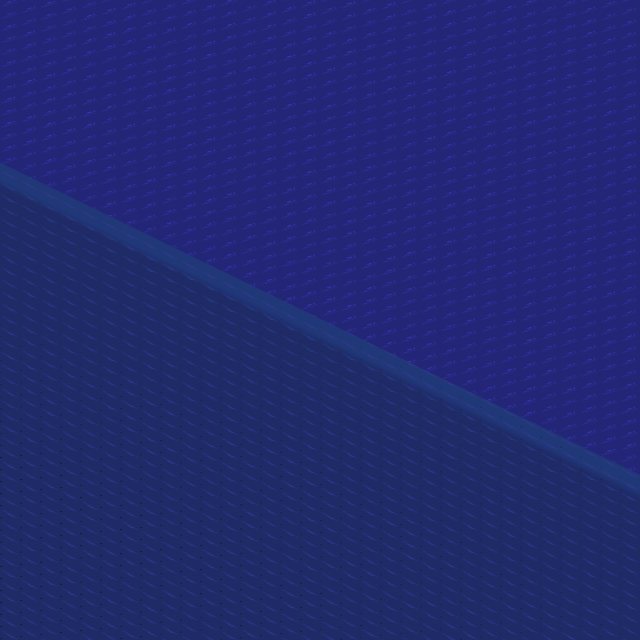
Give the GLSL for this pattern, as a three.js fragment shader.

```glsl
// Two woven blue fields, violet above and navy below, split by a sloping teal band.
varying vec2 vUv;

const vec3 VIOLET = vec3(0.138, 0.145, 0.465);
const vec3 VIOLET_SOFT = vec3(0.160, 0.170, 0.545);
const vec3 VIOLET_GLINT = vec3(0.225, 0.220, 0.740);
const vec3 NAVY = vec3(0.120, 0.168, 0.405);
const vec3 NAVY_SOFT = vec3(0.140, 0.190, 0.460);
const vec3 NAVY_GLINT = vec3(0.170, 0.235, 0.580);
const vec3 BAND = vec3(0.125, 0.215, 0.470);
const vec3 PIT = vec3(0.035, 0.055, 0.140);

const float EDGE_LEFT = 0.746;    // height of the edge at the left side
const float EDGE_SLOPE = -0.488;
const float BAND_DEPTH = 0.036;
const float EDGE_BLUR = 0.0015;
const vec2 CELL = vec2(0.03125, 0.0189);
const float UPPER_SHEAR = 0.28;
const float LOWER_SHEAR = -0.5;
const vec2 UPPER_ORIGIN = vec2(0.359, 0.619);
const vec2 LOWER_ORIGIN = vec2(0.359, 0.554);
const float STITCH_BLUR = 0.0012;

float hash(vec2 p) {
  vec3 h = fract(vec3(p.xyx) * 0.1031);
  h += dot(h, h.yzx + 33.33);
  return fract((h.x + h.y) * h.z);
}

float segment(vec2 p, vec2 a, vec2 b) {
  vec2 along = b - a;
  float t = clamp(dot(p - a, along) / dot(along, along), 0.0, 1.0);
  return length(p - a - along * t);
}

float stroke(float dist, float radius) {
  return 1.0 - smoothstep(radius, radius + STITCH_BLUR, dist);
}

// Cell index of a sheared grid; local returns the canvas offset from its centre.
vec2 weave(vec2 p, vec2 origin, float shear, out vec2 local) {
  vec2 q = p - origin;
  q.y -= shear * q.x;
  q = q / CELL + 0.5;
  local = (fract(q) - 0.5) * CELL;
  local.y += shear * local.x;
  return floor(q);
}

vec3 upperField(vec2 p) {
  vec2 d;
  vec2 id = weave(p, UPPER_ORIGIN, UPPER_SHEAR, d);
  float strength = 0.65 + 0.35 * hash(id + 100.0);
  // Faint rising thread
  float thread = stroke(segment(d, vec2(-0.012, -0.005), vec2(0.010, 0.002)), 0.0006);
  // Bright stitch and two beads
  float glint = stroke(segment(d, vec2(-0.003, 0.001), vec2(0.002, 0.0025)), 0.0004);
  glint = max(glint, stroke(length(d - vec2(0.007, 0.004)), 0.0006));
  glint = max(glint, 0.6 * stroke(length(d - vec2(-0.006, -0.003)), 0.0005));
  vec3 color = mix(VIOLET, VIOLET_SOFT, 0.7 * thread);
  return mix(color, VIOLET_GLINT, 0.75 * glint * strength);
}

vec3 lowerField(vec2 p, float depth) {
  vec2 d;
  vec2 id = weave(p, LOWER_ORIGIN, LOWER_SHEAR, d);
  float strength = 0.65 + 0.35 * hash(id + 100.0);
  float band = 1.0 - smoothstep(BAND_DEPTH - 0.012, BAND_DEPTH + 0.004, depth);
  vec3 color = mix(NAVY, BAND, band);
  // Falling thread with a curved bright end
  float thread = stroke(segment(d, vec2(-0.011, 0.006), vec2(0.011, -0.006)), 0.0007);
  float glint = stroke(segment(d, vec2(-0.003, 0.001), vec2(0.002, -0.0025)), 0.0004);
  glint = max(glint, stroke(segment(d, vec2(0.002, -0.0025), vec2(0.006, -0.0035)), 0.0003));
  glint = max(glint, 0.5 * stroke(length(d - vec2(-0.007, 0.005)), 0.0005));
  color = mix(color, NAVY_SOFT + 0.03 * band, 0.7 * thread);
  color = mix(color, NAVY_GLINT, 0.7 * glint * strength);
  // Dark pits, stronger toward the lower left
  float pit = stroke(length(d - vec2(-0.0135, 0.013)), 0.0004);
  float pitFade = smoothstep(0.65, 0.2, p.y) * mix(1.0, 0.4, p.x);
  return mix(color, PIT, pit * pitFade * strength);
}

void main() {
  float depth = EDGE_LEFT + EDGE_SLOPE * vUv.x - vUv.y;
  float below = smoothstep(-EDGE_BLUR, EDGE_BLUR, depth);
  vec3 color = mix(upperField(vUv), lowerField(vUv, depth), below);
  gl_FragColor = vec4(color, 1.0);
}
```
